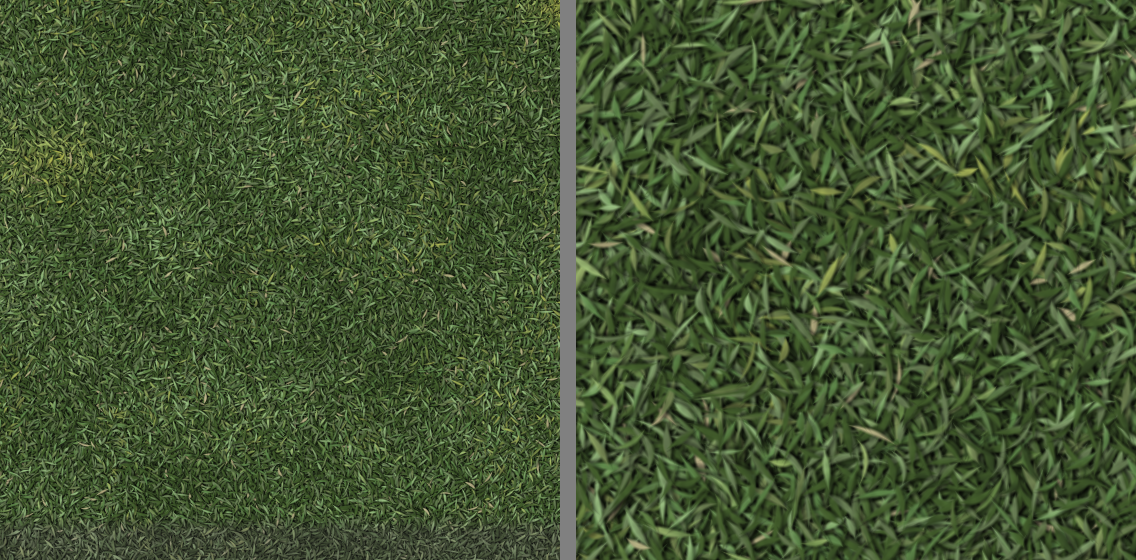
Left: the whole. Right: its middle third, enlarged.
Give the GLSL for this texture, as a WebGL 2 fragment shader.

```glsl
#version 300 es
precision highp float;
// Dense mown turf seen from above: short curved blades in overlapping layers.

#define CELLS 70.0         // blade cells across the canvas
#define LAYERS 10          // stacked layers of blades
#define BLADE_WIDTH 0.165  // widest half width, in cells
#define BLADE_SPREAD 2.7   // range of blade directions, in radians
#define SHADOW 0.34        // darkening beside each blade
#define SOFTNESS 0.0013    // edge blur, in canvas units
#define STRAW 0.012        // share of dry blades
#define TONE_SHIFT 0.10    // overall lightness of the blades
#define PATCHINESS 0.30    // strength of broad light and dark areas
#define BAND_HEIGHT 0.065  // dull strip along the lower edge
#define EXPOSURE 1.27      // final brightness

uniform vec2 u_resolution;
out vec4 fragColor;

const vec3 DARK  = vec3(0.145, 0.20, 0.105);
const vec3 DEEP  = vec3(0.20, 0.28, 0.13);
const vec3 GREY  = vec3(0.31, 0.37, 0.25);
const vec3 GREEN = vec3(0.28, 0.40, 0.22);
const vec3 LIGHT = vec3(0.45, 0.56, 0.38);
const vec3 OLIVE = vec3(0.45, 0.47, 0.21);
const vec3 DRY   = vec3(0.60, 0.55, 0.43);

// Integer hash giving three values from 0 to 1
vec3 hash3(ivec3 cell) {
    uvec3 v = uvec3(cell + 4096) * 1664525u + 1013904223u;
    v.x += v.y * v.z; v.y += v.z * v.x; v.z += v.x * v.y;
    v ^= v >> 16u;
    v.x += v.y * v.z; v.y += v.z * v.x; v.z += v.x * v.y;
    return vec3(v >> 8u) / 16777216.0;
}

float valueNoise(vec2 p, int seed) {
    ivec2 i = ivec2(floor(p));
    vec2 f = fract(p);
    f = f * f * (3.0 - 2.0 * f);
    float a = hash3(ivec3(i, seed)).x;
    float b = hash3(ivec3(i + ivec2(1, 0), seed)).x;
    float c = hash3(ivec3(i + ivec2(0, 1), seed)).x;
    float d = hash3(ivec3(i + ivec2(1, 1), seed)).x;
    return mix(mix(a, b, f.x), mix(c, d, f.x), f.y);
}

// Sunlit spots that turn the turf yellow
float sunSpots(vec2 p) {
    vec2 left = (p - vec2(0.09, 0.71)) / vec2(0.10, 0.07);
    vec2 corner = (p - vec2(1.0, 0.99)) / vec2(0.06, 0.04);
    return 0.7 * exp(-dot(left, left)) + exp(-dot(corner, corner));
}

// Blade colour from shadow to highlight; hue picks the family
vec3 bladeColor(float tone, float hue, float warmth) {
    vec3 middle = mix(GREY, GREEN, smoothstep(0.45, 0.75, hue));
    middle = mix(middle, OLIVE * 0.85, warmth * 0.7);
    vec3 bright = mix(LIGHT, OLIVE * 1.15, warmth);
    vec3 c = mix(DARK, DEEP, smoothstep(0.05, 0.42, tone));
    c = mix(c, middle, smoothstep(0.42, 0.72, tone));
    return mix(c, bright, smoothstep(0.78, 1.08, tone));
}

// Signed distance to a tapered, bent blade lying along x
float bladeDistance(vec2 q, float halfLength, float width, float bend) {
    float u = q.x / halfLength;
    return abs(q.y - bend * u * u) - width * (1.0 - u * u);
}

void main() {
    float size = min(u_resolution.x, u_resolution.y);
    vec2 p = gl_FragCoord.xy / size;
    float soft = max(SOFTNESS, 0.8 / size) * CELLS;

    // Broad variation of light, hue and lean
    float patches = 0.6 * valueNoise(p * 7.0, 101) + 0.4 * valueNoise(p * 19.0, 102) - 0.5;
    float sun = sunSpots(p);
    float yellowing = 0.3 + 0.5 * smoothstep(0.4, 0.85, valueNoise(p * 9.0, 103)) + 0.15 * p.y;
    float lean = (valueNoise(p * 11.0, 104) - 0.5) * 1.6;

    vec3 color = DARK * 0.8;
    for (int layer = 0; layer < LAYERS; layer++) {
        float depth = float(layer) / float(LAYERS - 1);
        vec2 grid = p * CELLS + hash3(ivec3(layer, 7, 11)).xy * 50.0;
        ivec2 base = ivec2(floor(grid));
        for (int j = -1; j <= 1; j++)
        for (int i = -1; i <= 1; i++) {
            ivec2 cell = base + ivec2(i, j);
            vec3 place = hash3(ivec3(cell, layer));
            vec3 look = hash3(ivec3(cell, layer + 40));
            vec3 form = hash3(ivec3(cell, layer + 80));

            // Blade frame, outline and cast shadow
            float angle = 1.5 + lean + (place.z - 0.5) * BLADE_SPREAD;
            vec2 along = vec2(cos(angle), sin(angle));
            vec2 d = grid - vec2(cell) - place.xy;
            vec2 q = vec2(dot(d, along), dot(d, vec2(-along.y, along.x)));
            float halfLength = mix(0.42, 0.92, form.x);
            float width = BLADE_WIDTH * mix(0.5, 1.0, form.y);
            float bend = (form.z - 0.5) * 0.26;
            float edge = bladeDistance(q, halfLength, width, bend);
            float shade = bladeDistance(q + vec2(0.0, 0.12), halfLength, width, bend);
            color *= 1.0 - SHADOW * smoothstep(0.16, -0.08, shade);

            // Blade surface: lighter tip and one lit side
            float tone = TONE_SHIFT + 0.80 * look.x + 0.14 * depth + PATCHINESS * patches
                + 0.35 * sun + 0.09 * q.x / halfLength + 0.5 * clamp(q.y, -0.15, 0.15);
            float warmth = clamp(yellowing * smoothstep(0.55, 0.9, look.z) + sun, 0.0, 1.0);
            vec3 blade = bladeColor(tone, look.y, warmth);
            blade = mix(blade, DRY, step(look.z, STRAW) * 0.8);
            color = mix(color, blade, smoothstep(soft, -soft, edge));
        }
    }

    // Fine grain, then the dull strip
    color *= EXPOSURE * (0.93 + 0.14 * valueNoise(p * 300.0, 105));
    float band = smoothstep(BAND_HEIGHT + 0.02, BAND_HEIGHT - 0.02, p.y);
    vec3 dull = vec3(dot(color, vec3(0.3, 0.6, 0.1))) * vec3(0.95, 1.0, 0.82);
    color = mix(color, dull * 0.75 + 0.06, band * 0.6);
    fragColor = vec4(color, 1.0);
}
```
